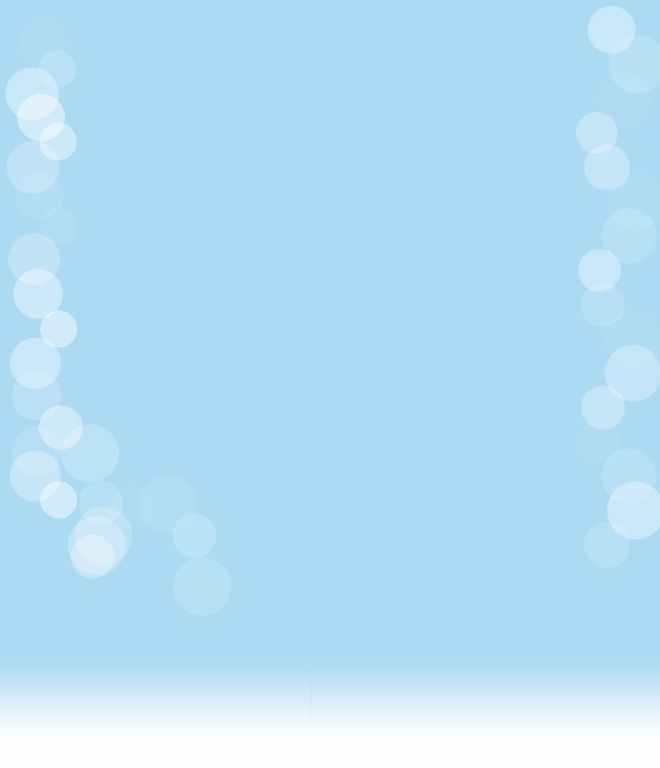
Give the GLSL for this background, as a WebGL 2 fragment shader.

```glsl
#version 300 es
precision highp float;
// Pale blue sky with translucent white bubbles over a soft snowy floor.
// Bubbles follow three wavy chains: a left column, a branch curling away
// from its foot, and a right column. Lengths are in canvas heights.

#define SKY vec3(0.672, 0.855, 0.950)
#define SNOW vec3(0.995, 0.998, 1.0)
#define SNOW_TOP 0.155
#define SNOW_FULL 0.025
#define LEFT_COUNT 17
#define BRANCH_COUNT 11
#define RIGHT_COUNT 16
#define SEAM_X 0.471
#define SEAM_STRENGTH 0.02

uniform vec2 u_resolution;
out vec4 fragColor;

// A bubble holds its centre (y measured from the top), radius and opacity.
vec4 leftBubble(float i) {
    float sway = cos(2.06 * (i - 0.8));
    float x = 0.057 + 0.0195 * sway;
    float y = 0.040 + 0.0383 * i - 0.0156 * cos(0.483 * (i - 6.0));
    return vec4(x, y, 0.030 - 0.0059 * sway, 0.26 + 0.20 * cos(0.952 * (i - 3.2)));
}

vec4 branchBubble(float i) {
    float x = 0.068 + 0.0193 * i + 0.031 * cos(0.92 * (i - 1.3));
    float y = 0.615 + 0.0143 * i + 0.0586 * cos(0.92 * (i - 3.5));
    float radius = 0.0332 - 0.0046 * cos(3.1416 * i);
    return vec4(x, y, radius, 0.30 - 0.025 * i + 0.10 * cos(1.4 * (i - 4.0)));
}

vec4 rightBubble(float i, float aspect) {
    float sway = cos(1.514 * (i - 1.2));
    float x = aspect - 0.056 + 0.0286 * sway;
    float y = 0.039 + 0.0447 * i;
    return vec4(x, y, 0.0325 + 0.0059 * sway, 0.19 + 0.15 * cos(1.795 * i));
}

// Blends one smooth-edged disc over the colour.
vec3 addBubble(vec3 color, vec2 p, vec4 bubble) {
    float edge = length(p - vec2(bubble.x, 1.0 - bubble.y)) - bubble.z;
    float soft = 0.75 / u_resolution.y;
    float cover = 1.0 - smoothstep(-soft, soft, edge);
    return mix(color, vec3(1.0), cover * clamp(bubble.w, 0.0, 1.0));
}

void main() {
    vec2 p = gl_FragCoord.xy / u_resolution.y;
    float aspect = u_resolution.x / u_resolution.y;

    // Sky fading into snow
    float snow = 1.0 - smoothstep(SNOW_FULL, SNOW_TOP, p.y);
    vec3 color = mix(SKY, SNOW, snow);

    // Faint vertical seam in the snow
    float seam = 1.0 - smoothstep(0.0, 0.002, abs(p.x - SEAM_X * aspect));
    color -= SEAM_STRENGTH * seam * snow * (1.0 - snow) * 4.0;

    // Bubble chains
    for (int i = 0; i < LEFT_COUNT; i++)
        color = addBubble(color, p, leftBubble(float(i)));
    for (int i = 0; i < BRANCH_COUNT; i++)
        color = addBubble(color, p, branchBubble(float(i)));
    for (int i = 0; i < RIGHT_COUNT; i++)
        color = addBubble(color, p, rightBubble(float(i), aspect));

    fragColor = vec4(color, 1.0);
}
```
